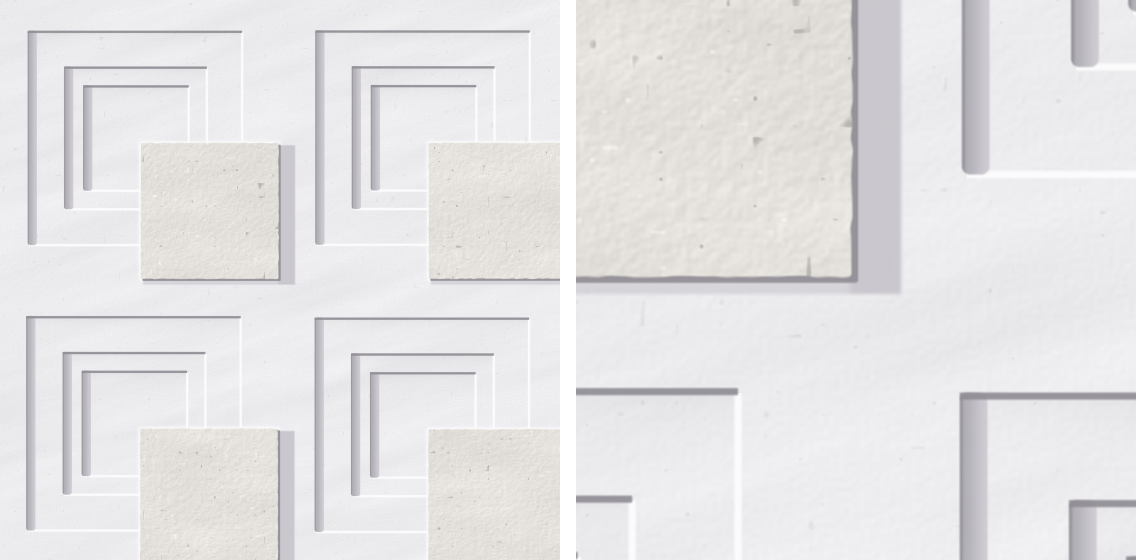
Left: the whole. Right: its middle third, enlarged.
A WebGL 2 fragment shader for this pattern:

```glsl
#version 300 es
precision highp float;
// Carved white stone wall: each tile has three nested square recesses,
// lit from the upper left, with a raised warm limestone block over one corner.
// Boxes are signed distances; veins, grit and pits come from value noise.

#define PERIOD vec2(0.5143, 0.5104)
#define ORIGIN vec2(0.0470, 0.0550)
#define MARGIN 0.02
#define BLOCK_MIN vec2(0.2035, 0.2005)
#define BLOCK_MAX vec2(0.4495, 0.4430)
#define SHADOW_REACH vec2(0.0295, 0.0105)
#define WALL_WIDTH 0.0165
#define LIP_WIDTH 0.0042
#define JITTER 0.0050
#define GRAIN 0.022

uniform vec2 u_resolution;
out vec4 fragColor;

const vec3 STONE = vec3(0.925, 0.925, 0.937);
const vec3 LIMESTONE = vec3(0.894, 0.882, 0.862);
const vec3 HIGHLIGHT = vec3(0.985, 0.985, 0.99);
const vec3 SHADE_LIGHT = vec3(0.80, 0.79, 0.815);
const vec3 SHADE_MID = vec3(0.685, 0.675, 0.705);
const vec3 SHADE_DARK = vec3(0.56, 0.55, 0.575);

float hash(vec2 p) {
    return fract(sin(dot(p, vec2(127.1, 311.7))) * 43758.5453);
}

float noise(vec2 p) {
    vec2 i = floor(p), f = fract(p);
    f = f * f * (3.0 - 2.0 * f);
    return mix(mix(hash(i), hash(i + vec2(1, 0)), f.x),
               mix(hash(i + vec2(0, 1)), hash(i + vec2(1, 1)), f.x), f.y);
}

float fbm(vec2 p) {
    float sum = 0.0, amp = 0.5;
    for (int i = 0; i < 4; i++) {
        sum += amp * noise(p);
        p = p * 2.03 + 17.3;
        amp *= 0.5;
    }
    return sum;
}

// Signed distance to the rounded box spanning lo..hi
float boxDist(vec2 p, vec2 lo, vec2 hi, float radius) {
    vec2 d = abs(p - 0.5 * (lo + hi)) - 0.5 * (hi - lo) + radius;
    return length(max(d, 0.0)) + min(max(d.x, d.y), 0.0) - radius;
}

float boxMask(vec2 p, vec2 lo, vec2 hi, float radius, float soft) {
    return 1.0 - smoothstep(-soft, soft, boxDist(p, lo, hi, radius));
}

// Square recess with its upper left corner at p = 0
vec3 carve(vec3 col, vec2 p, float size, float soft) {
    float inside = boxMask(p, vec2(0), vec2(size), 0.003, soft);
    col *= 1.0 - 0.05 * inside * exp(-max(p.y, 0.0) / 0.012);

    // Lit right and bottom edges
    float edge = abs(boxDist(p, vec2(0), vec2(size), 0.003));
    float litSide = smoothstep(-0.004, 0.004, max(p.x, p.y) - size + 0.006)
                  * step(0.003, min(p.x, p.y));
    col = mix(col, HIGHLIGHT, litSide * (1.0 - smoothstep(0.0008, 0.0035, edge)));

    // Shaded left wall and dark upper lip
    float wall = boxMask(p, vec2(0), vec2(WALL_WIDTH, size), 0.005, soft);
    vec3 wallCol = mix(SHADE_MID, SHADE_LIGHT, smoothstep(0.002, WALL_WIDTH, p.x));
    wallCol = mix(SHADE_DARK, wallCol, smoothstep(0.0, 0.0035, p.x));
    col = mix(col, wallCol, 0.95 * wall);
    float lip = boxMask(p, vec2(0), vec2(size, LIP_WIDTH), 0.001, soft);
    return mix(col, SHADE_DARK, 0.9 * lip);
}

void main() {
    float scale = min(u_resolution.x, u_resolution.y);
    vec2 p = gl_FragCoord.xy / scale;
    p.y = u_resolution.y / scale - p.y;
    float soft = max(0.0011, 0.7 / scale);

    // Tile coordinates, measured from the outer recess corner
    vec2 shifted = p - ORIGIN + MARGIN;
    vec2 cell = floor(shifted / PERIOD);
    vec2 q = shifted - cell * PERIOD - MARGIN;
    vec2 drift = JITTER * (vec2(hash(cell + 3.1), hash(cell + 8.7)) - 0.5);

    // White stone with faint slanted veins
    vec2 along = vec2(dot(p, vec2(0.95, -0.31)), dot(p, vec2(0.31, 0.95)));
    float vein = fbm(along * vec2(5.0, 32.0)) - 0.47;
    float grit = noise(p * 330.0) - noise(p * 330.0 + 0.6);
    vec3 col = STONE + 0.055 * vein + GRAIN * 0.6 * grit;
    col -= 0.05 * smoothstep(0.91, 1.0, noise(p * 150.0 + 40.0));

    // Nested recesses
    vec2 r = q - drift;
    col = carve(col, r, 0.3830, soft);
    col = carve(col, r - vec2(0.0650, 0.0640), 0.2550, soft);
    col = carve(col, r - vec2(0.0990, 0.0975), 0.1885, soft);

    // Block: bright rim, side shadow, dark edge, face
    float present = step(0.0, cell.x) * step(0.0, cell.y);
    vec2 b = q - 0.4 * drift;
    float rim = max(boxDist(b, BLOCK_MIN, BLOCK_MAX, 0.002), 0.0);
    col = mix(col, HIGHLIGHT, 0.85 * present * exp(-rim * rim / 0.00002));
    float shadow = boxMask(b, BLOCK_MIN + 0.004, BLOCK_MAX + SHADOW_REACH, 0.002, soft * 1.8);
    float sideShade = smoothstep(-0.004, 0.002, b.x - BLOCK_MAX.x);
    col = mix(col, SHADE_LIGHT - 0.02, present * shadow * mix(0.6, 0.92, sideShade));
    float under = boxMask(b, BLOCK_MIN + 0.003, BLOCK_MAX + 0.0038, 0.002, soft);
    col = mix(col, SHADE_DARK, 0.9 * present * under);

    vec3 face = LIMESTONE + 0.07 * (fbm(p * vec2(9.0, 22.0)) - 0.47);
    face += GRAIN * 1.5 * grit + 0.035 * (noise(p * 150.0) - noise(p * 150.0 + 0.4));
    face -= 0.16 * smoothstep(0.90, 1.0, noise(p * 125.0 + 9.0));
    face += 0.06 * smoothstep(0.86, 1.0, noise(p * 140.0 + 71.0));
    float worn = 0.0016 * (noise(p * 130.0) - 0.5);
    col = mix(col, face, present * boxMask(b, BLOCK_MIN + worn, BLOCK_MAX - worn, 0.002, soft));

    fragColor = vec4(clamp(col, 0.0, 1.0), 1.0);
}
```
